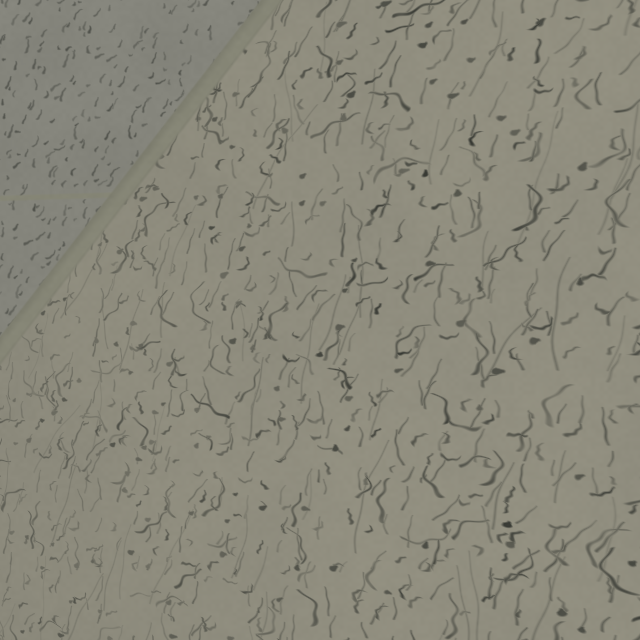
This texture is drawn by a WebGL 1 fragment shader. Its source:

```glsl
precision highp float;
// Wormy fissured plaster in slanted view, cut by a rail from a greyer speckled panel.
uniform vec2 u_resolution;

#define WALL_LIGHT vec3(0.575, 0.565, 0.505)
#define WALL_SHADE vec3(0.545, 0.537, 0.483)
#define PANEL_COLOR vec3(0.520, 0.520, 0.485)
#define RAIL_COLOR vec3(0.510, 0.510, 0.450)
#define INK_COLOR vec3(0.190, 0.200, 0.180)
#define SOFTNESS 0.0019
#define RAIL_START 0.43
#define RAIL_SLOPE 1.29
#define RAIL_WIDTH 0.027
#define SEAM_HEIGHT 0.69

float hash(vec2 p) {
  return fract(sin(dot(p, vec2(127.1, 311.7))) * 43758.5453);
}

vec2 hash2(vec2 p) {
  return vec2(hash(p), hash(p + 57.3));
}

float noise(vec2 p) {
  vec2 i = floor(p), f = fract(p);
  f = f * f * (3.0 - 2.0 * f);
  float low = mix(hash(i), hash(i + vec2(1.0, 0.0)), f.x);
  float high = mix(hash(i + vec2(0.0, 1.0)), hash(i + 1.0), f.x);
  return mix(low, high, f.y);
}

// Scattered tapered arcs, one per cell. Reach is the half length in cells,
// width the half thickness in canvas units, lean and spread are angles.
float strokes(vec2 p, float cells, float reach, float width,
              float lean, float spread, float bend, float density, float seed) {
  vec2 grid = p * cells, home = floor(grid);
  float ink = 0.0;
  for (int j = -1; j <= 1; j++) {
    for (int i = -1; i <= 1; i++) {
      vec2 cell = home + vec2(float(i), float(j));
      vec2 key = cell + seed;
      vec2 place = hash2(key), shape = hash2(key + 11.7);
      vec2 turn = hash2(key + 23.1), look = hash2(key + 37.9);
      float angle = lean + spread * (turn.x + turn.y - 1.0);
      vec2 along = vec2(cos(angle), sin(angle));
      vec2 d = grid - cell - place;
      float u = dot(d, along);
      float v = dot(d, vec2(-along.y, along.x));
      float halfLen = reach * mix(0.35, 1.0, shape.x);
      float curve = bend * (2.0 * shape.y - 1.0) / halfLen;
      v -= curve * u * u + 0.12 * bend * reach * sin(u * 7.0 / reach + 6.3 * turn.x);
      v /= sqrt(1.0 + 4.0 * curve * curve * u * u);
      float dist = length(vec2(max(abs(u) - halfLen, 0.0), v)) / cells;
      float taper = mix(1.15, 0.5, clamp(0.5 + 0.5 * u / halfLen, 0.0, 1.0));
      float w = width * taper * mix(0.65, 1.25, look.x);
      float tone = mix(0.45, 1.0, look.y) * step(hash(key + 71.3), density);
      ink = max(ink, tone * (1.0 - smoothstep(w - SOFTNESS, w + SOFTNESS, dist)));
    }
  }
  return ink;
}

// Marks of the large wall, finer toward the left.
float wallInk(vec2 p) {
  vec2 q = (p - vec2(0.0, 0.5)) / (0.75 + 0.4 * p.x) + 3.0;
  float worms = strokes(q, 15.0, 0.55, 0.0019, 1.4, 1.7, 0.6, 0.65, 1.0);
  float hairs = strokes(q, 23.0, 0.62, 0.0012, 1.4, 0.55, 0.2, 0.75, 17.0);
  float bits = strokes(q, 27.0, 0.32, 0.0019, 1.2, 1.5, 0.6, 0.60, 31.0);
  float scratches = strokes(q, 9.0, 0.90, 0.0010, 1.38, 0.4, 0.12, 0.75, 43.0);
  float blots = strokes(q, 25.0, 0.09, 0.0037, 1.0, 1.5, 0.1, 0.24, 59.0);
  float worn = mix(0.55, 1.1, noise(q * 75.0));
  float ink = max(max(worms, bits), 0.8 * hairs) * worn;
  return max(max(ink, 0.4 * scratches), blots);
}

vec3 wall(vec2 p) {
  float light = 0.25 + 0.55 * smoothstep(0.0, 0.65, p.x);
  light += 0.55 * (noise(p * 7.0) - 0.5) + 0.3 * (noise(p * 30.0) - 0.5);
  vec3 color = mix(WALL_SHADE, WALL_LIGHT, clamp(light, 0.0, 1.0));
  float contrast = mix(0.58, 0.92, smoothstep(0.0, 0.75, p.x + 0.15 * p.y));
  return mix(color, INK_COLOR, contrast * wallInk(p));
}

vec3 panel(vec2 p) {
  vec3 color = PANEL_COLOR * (0.98 + 0.04 * noise(p * 12.0));
  float dashes = strokes(p, 36.0, 0.36, 0.0016, 1.05, 0.8, 0.3, 0.8, 83.0);
  dashes = max(dashes, strokes(p, 42.0, 0.16, 0.0017, 0.9, 1.2, 0.2, 0.55, 97.0));
  color = mix(color, INK_COLOR, 0.65 * dashes);
  float seam = abs(p.y - SEAM_HEIGHT - 0.03 * p.x);
  color = mix(color, RAIL_COLOR * 1.02, 1.0 - smoothstep(0.002, 0.006, seam));
  return color;
}

void main() {
  vec2 p = gl_FragCoord.xy / u_resolution;
  float side = (p.y - RAIL_START - RAIL_SLOPE * p.x) / length(vec2(1.0, RAIL_SLOPE));

  // Rail with a shaded far edge and a faint crease beside the wall
  float shade = 0.07 * smoothstep(0.012, RAIL_WIDTH, side);
  shade += 0.05 * (1.0 - smoothstep(0.0, 0.005, abs(side)));
  vec3 rail = RAIL_COLOR * (1.02 - shade + 0.02 * noise(p * 25.0));

  vec3 color = mix(wall(p), rail, smoothstep(-0.003, 0.003, side));
  color = mix(color, panel(p), smoothstep(-0.002, 0.002, side - RAIL_WIDTH));
  color += 0.012 * (noise(p * 150.0) - 0.5);
  gl_FragColor = vec4(color, 1.0);
}
```
